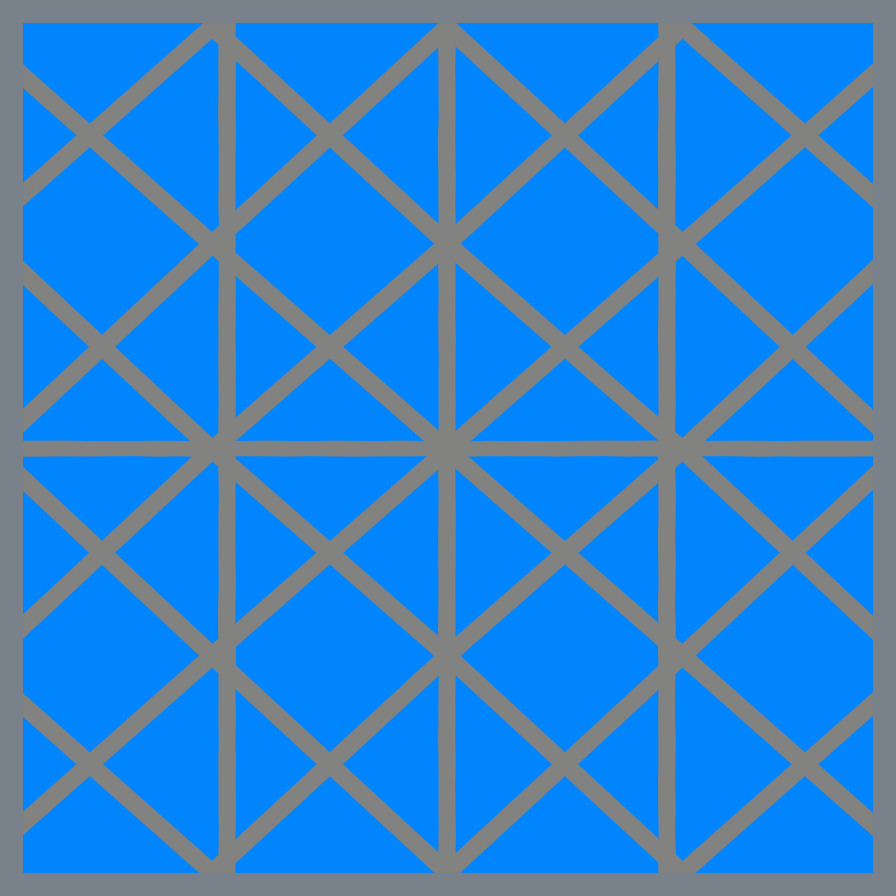
This pattern is drawn by a WebGL 1 fragment shader. Its source:

```glsl
precision highp float;
// Blue panel behind a grey lattice: crossed diagonals, three upright bars
// and one level bar inside a cooler frame. Mirrored cells, slightly uneven
// in size, each hold one X; noise roughens the straight bars a little.

uniform vec2 u_resolution;

const vec3 BLUE = vec3(0.0, 0.52, 1.0);
const vec3 BAR_GREY = vec3(0.51, 0.51, 0.50);
const vec3 FRAME_GREY = vec3(0.475, 0.51, 0.54);

const vec2 LATTICE_CENTRE = vec2(0.4993, 0.4980);
const vec2 BAR_CENTRE = vec2(0.4988, 0.4993);
const vec2 INNER_HALF = vec2(0.1312, 0.1149);  // half size of a central cell
const float OUTER_HALF_HEIGHT = 0.1211;        // top and bottom rows
const float SIDE_HALF_NEAR = 0.1230;           // side columns, middle rows
const float SIDE_HALF_FAR = 0.1367;            // side columns, outer rows
const float BAR_SPACING = 0.2454;
const float DIAGONAL_HALF_WIDTH = 0.0099;
const float UPRIGHT_HALF_WIDTH = 0.0096;
const float LEVEL_HALF_WIDTH = 0.0087;
const float FRAME_WIDTH = 0.0257;
const float WEAR = 0.0008;

float hash(vec2 p) {
  vec3 q = fract(vec3(p.xyx) * 0.1031);
  q += dot(q, q.yzx + 33.33);
  return fract((q.x + q.y) * q.z);
}

// Smooth noise along a line, from -0.5 to 0.5; seed selects the line.
float lineNoise(float t, float seed) {
  float cell = floor(t);
  float blend = smoothstep(0.0, 1.0, fract(t));
  return mix(hash(vec2(cell, seed)), hash(vec2(cell + 1.0, seed)), blend) - 0.5;
}

// Coverage of a shape from its signed distance.
float fill(float dist, float pixel) {
  return 1.0 - smoothstep(-0.7 * pixel, 0.7 * pixel, dist);
}

// Distance to the two diagonals of a cell centred on zero.
float crossDistance(vec2 p, vec2 halfSize) {
  vec2 a = abs(p) * halfSize.yx;
  return abs(a.x - a.y) / length(halfSize);
}

// Mirror into one quadrant, then find the cell that holds the point.
float diagonals(vec2 p) {
  vec2 q = abs(p);
  vec2 outer = step(2.0 * INNER_HALF, q);
  float sideHalf = mix(SIDE_HALF_NEAR, SIDE_HALF_FAR, outer.y);
  vec2 halfSize = mix(INNER_HALF, vec2(sideHalf, OUTER_HALF_HEIGHT), outer);
  vec2 centre = outer * 2.0 * INNER_HALF + halfSize;
  return crossDistance(q - centre, halfSize) - DIAGONAL_HALF_WIDTH;
}

// Three evenly spaced uprights with faintly rough edges.
float uprights(vec2 p) {
  float index = clamp(floor(p.x / BAR_SPACING + 0.5), -1.0, 1.0);
  float offset = p.x - index * BAR_SPACING;
  float seed = 7.0 + index * 2.0 + step(0.0, offset);
  return abs(offset) - UPRIGHT_HALF_WIDTH - WEAR * lineNoise(p.y * 40.0 + 50.0, seed);
}

float levelBar(vec2 p) {
  float seed = 21.0 + step(0.0, p.y);
  return abs(p.y) - LEVEL_HALF_WIDTH - WEAR * lineNoise(p.x * 40.0 + 50.0, seed);
}

// Negative outside the inner edge of the square frame.
float frame(vec2 uv) {
  vec2 inset = min(uv, 1.0 - uv);
  return min(inset.x, inset.y) - FRAME_WIDTH;
}

void main() {
  vec2 uv = gl_FragCoord.xy / u_resolution;
  float pixel = 1.0 / min(u_resolution.x, u_resolution.y);

  // Join all the bars, then lay the frame over them.
  vec2 barPoint = uv - BAR_CENTRE;
  float bars = min(uprights(barPoint), levelBar(barPoint));
  float lattice = min(bars, diagonals(uv - LATTICE_CENTRE));
  vec3 colour = mix(BLUE, BAR_GREY, fill(lattice, pixel));
  colour = mix(colour, FRAME_GREY, fill(frame(uv), pixel));

  gl_FragColor = vec4(colour, 1.0);
}
```
